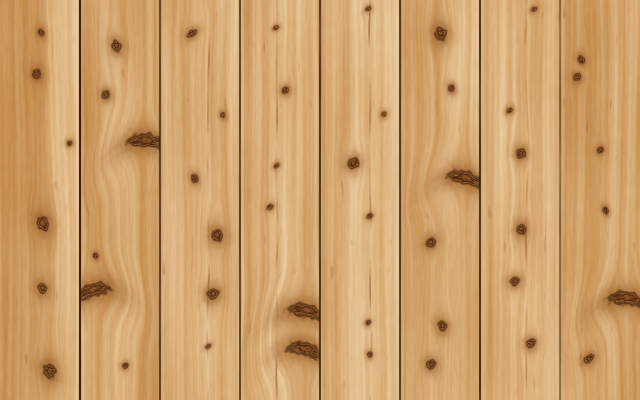
Give the GLSL for this texture, as a Shadertoy shader.

```glsl
// Eight upright cedar boards with dark seams, streaked grain and scattered knots.
// Each board hashes its own tone, spine and knots; stretched gradient noise forms
// the grain, whose coordinate is squeezed near knots so the lines flow around them.

vec2 hash2(vec2 p) {
    vec3 q = fract(p.xyx * vec3(0.1031, 0.1030, 0.0973));
    q += dot(q, q.yzx + 33.33);
    return fract((q.xx + q.yz) * q.zy);
}

float gradientDot(vec2 cell, vec2 f, vec2 corner) {
    float angle = 6.2832 * hash2(cell + corner + 71.0).x;
    return dot(vec2(cos(angle), sin(angle)), f - corner);
}

float gradientNoise(vec2 p) {
    vec2 i = floor(p), f = p - i;
    vec2 u = f * f * f * (f * (f * 6.0 - 15.0) + 10.0);
    return mix(mix(gradientDot(i, f, vec2(0, 0)), gradientDot(i, f, vec2(1, 0)), u.x),
               mix(gradientDot(i, f, vec2(0, 1)), gradientDot(i, f, vec2(1, 1)), u.x), u.y);
}

void mainImage(out vec4 fragColor, in vec2 fragCoord) {
    vec2 uv = fragCoord / iResolution.xy;
    float pixel = 1.0 / iResolution.y;
    float across = uv.x * 8.0;
    float board = floor(across);
    vec2 p = vec2((across - board) * 0.2, uv.y);   // board is 0.2 wide, 1 tall
    vec2 trait = hash2(vec2(board + 3.0, 17.0));
    float spine = mix(0.06, 0.14, trait.x);

    // Knots: round ones follow the spine, wide branch knots sit at a board edge
    float grainX = p.x, nearest = 9.0, halo = 0.0, soft = 0.1;
    vec2 knotPos = vec2(0.0);
    for (int k = 0; k < 6; k++) {
        float row = float(k);
        vec2 place = hash2(vec2(board * 7.0 + 5.0, row * 3.0 + 29.0));
        vec2 kind = hash2(vec2(row * 5.0 + 41.0, board * 3.0 + 11.0));
        bool branch = kind.x > 0.86;
        vec2 center = vec2(spine + (place.x - 0.5) * 0.09, (row + 0.1 + 0.8 * place.y) / 6.0);
        vec2 radius = mix(0.006, 0.019, kind.x * kind.x) * vec2(1.0, mix(0.75, 1.25, kind.y));
        if (branch) {
            center.x = kind.y < 0.4 ? 0.03 : 0.165;
            radius = vec2(0.045, 0.017);
        }
        vec2 q = p - center;
        q.y += q.x * (kind.y - 0.5) * 0.7 + (branch ? q.x * q.x * 5.0 : 0.0);
        vec2 e = q / radius;
        float d = length(e) + 0.4 * gradientNoise(q * 75.0 + row * 9.0);
        vec2 reach = e / vec2(2.2, 4.0);
        grainX -= q.x * 0.8 * exp(-dot(reach, reach));
        halo = max(halo, exp(-0.3 * d * d) + 0.3 * exp(-dot(reach, reach) * 2.0));
        if (d < nearest) {
            nearest = d;
            knotPos = e + row * 13.0;
            soft = 0.15 + pixel / radius.y;
        }
    }

    // Grain: broad bands, growth rings and fine fibres
    float seed = board * 19.0;
    float wobble = 0.014 * gradientNoise(vec2(grainX * 6.0 + seed, p.y * 1.6));
    float g = grainX + wobble;
    float broad = gradientNoise(vec2(g * 14.0 + seed, p.y * 0.7 + seed));
    float rings = gradientNoise(vec2(g * 55.0 + seed, p.y * 0.6 + 5.0));
    float fibres = gradientNoise(vec2(g * 125.0 + seed, p.y * 2.0 + 9.0));
    float pores = gradientNoise(vec2(p.x * 160.0 + seed, p.y * 28.0));
    float cloud = gradientNoise(vec2(p.x * 9.0 + seed, p.y * 3.5 + 40.0));
    float tone = 0.56 + (trait.y - 0.5) * 0.24 + (trait.x - 0.5) * (p.x - 0.1) * 3.0
               + 0.40 * broad + 0.38 * rings + 0.24 * fibres + 0.10 * pores + 0.22 * cloud;
    vec3 color = mix(vec3(0.75, 0.52, 0.27), vec3(0.92, 0.79, 0.61), clamp(tone, 0.0, 1.0));

    // Thin pith line and short resin flecks
    float pithGap = abs(p.x - spine - 0.012 * gradientNoise(vec2(seed, p.y * 4.0)));
    float pith = 1.0 - smoothstep(0.0005, 0.0015 + pixel, pithGap);
    pith *= step(0.5, trait.y) * smoothstep(-0.25, 0.4, gradientNoise(vec2(seed + 7.0, p.y * 9.0)));
    float fleck = smoothstep(0.42, 0.6, gradientNoise(vec2(g * 70.0 + seed, p.y * 14.0 + 3.0)));
    color = mix(color, vec3(0.56, 0.35, 0.16), 0.6 * pith + 0.25 * fleck);

    // Knot stain, ringed body and dark rim
    color = mix(color, vec3(0.62, 0.39, 0.18), min(0.75 * halo, 0.8));
    float streaks = gradientNoise(knotPos * vec2(1.5, 5.0));
    float layers = 0.5 + 0.35 * sin(nearest * 11.0 + streaks * 3.0) + 0.5 * streaks;
    vec3 knot = mix(vec3(0.27, 0.12, 0.04), vec3(0.56, 0.35, 0.17), clamp(layers, 0.0, 1.0));
    knot *= 1.0 - 0.35 * smoothstep(0.6, 0.95, nearest);
    color = mix(color, knot, 0.92 * (1.0 - smoothstep(1.0 - soft, 1.0 + soft, nearest)));

    // Seams: uneven gaps with a lit bevel, none at the outer sides
    float seam = floor(across + 0.5);
    float gap = abs(across - seam) * 0.2;
    vec2 wear = hash2(vec2(seam + 23.0, 8.0));
    float inner = step(0.5, seam) * step(seam, 7.5);
    float halfWidth = mix(0.0011, 0.0028, wear.x) + 0.0006 * gradientNoise(vec2(seam * 5.0, p.y * 6.0));
    color += inner * 0.05 * exp(-pow((gap - 0.006) / 0.003, 2.0));
    color *= 1.0 - inner * 0.2 * exp(-gap / 0.004);
    float line = 1.0 - smoothstep(halfWidth - 0.5 * pixel, halfWidth + 0.5 * pixel, gap);
    color = mix(color, vec3(0.22, 0.11, 0.05), inner * line * mix(0.65, 1.0, wear.y));

    fragColor = vec4(clamp(color, 0.0, 1.0), 1.0);
}
```
